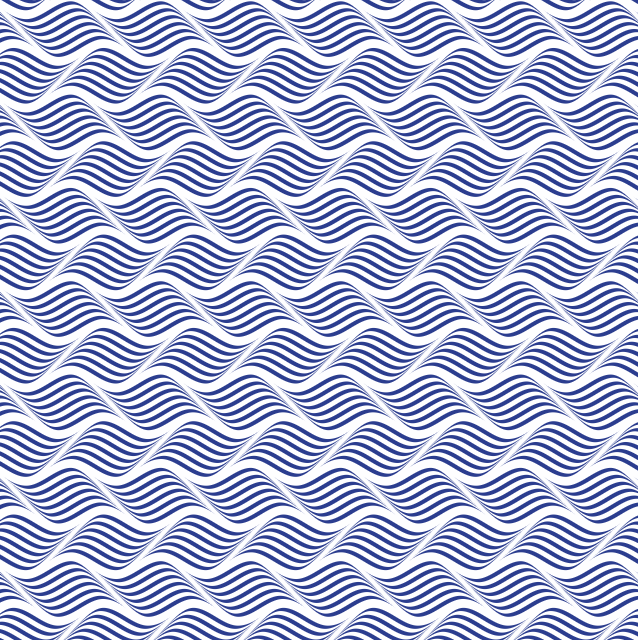
This pattern is drawn by a Shadertoy shader. Its source:

```glsl
// Navy wave bundles: six tapering S-curves per block, with mirrored rows in half-drop.

const vec3 PAPER = vec3(0.995, 0.995, 1.0);
const vec3 INK = vec3(0.17, 0.24, 0.56);

const float PERIOD = 0.1406;               // block spacing, in canvas heights
const vec2 ORIGIN = vec2(0.4525, 0.590);   // centre of one block, in canvas heights
const float ROW_PITCH = 0.5185;            // row spacing, in periods

const int LINES = 6;                       // curves per block
const float DUTY = 0.46;                   // line width over line spacing

// Block shape, in periods about its centre; it has half-turn symmetry.
// Low and high are the left tip and the crest of the bottom and top lines.
const vec2 TIP_LOW = vec2(-0.691, -0.222);
const vec2 TIP_HIGH = vec2(-0.494, -0.025);
const vec2 CREST_LOW = vec2(-0.426, -0.111);
const vec2 CREST_HIGH = vec2(-0.068, 0.309);
const float TIP_SLOPE_LOW = 0.80;
const float TIP_SLOPE_HIGH = 0.95;

// Cubic through a and b with the given end slopes; returns height and slope.
vec2 hermite(float x, vec2 a, vec2 b, float slopeA, float slopeB) {
    float span = b.x - a.x;
    float rise = b.y - a.y;
    float t = (x - a.x) / span;
    float s = 1.0 - t;
    float height = a.y + rise * t * t * (3.0 - 2.0 * t)
                 + span * t * s * (slopeA * s - slopeB * t);
    float slope = 6.0 * rise / span * t * s
                + slopeA * s * (1.0 - 3.0 * t) + slopeB * t * (3.0 * t - 2.0);
    return vec2(height, slope);
}

vec2 leftTip(float v) { return mix(TIP_LOW, TIP_HIGH, v); }
vec2 rightTip(float v) { return -leftTip(1.0 - v); }

// Edge of a line: v sets its crest and trough, tipV the tips both edges share.
vec2 waveEdge(float x, float v, float tipV) {
    vec2 crest = mix(CREST_LOW, CREST_HIGH, v);
    vec2 trough = -mix(CREST_HIGH, CREST_LOW, v);
    if (x < crest.x)
        return hermite(x, leftTip(tipV), crest, mix(TIP_SLOPE_LOW, TIP_SLOPE_HIGH, tipV), 0.0);
    if (x < trough.x)
        return hermite(x, crest, trough, 0.0, 0.0);
    return hermite(x, trough, rightTip(tipV), 0.0, mix(TIP_SLOPE_HIGH, TIP_SLOPE_LOW, tipV));
}

// Smooth coverage of the half-plane below a curve.
float below(vec2 curve, float y, float pixel) {
    float blur = pixel * sqrt(1.0 + curve.y * curve.y);
    return clamp((curve.x - y) / blur + 0.5, 0.0, 1.0);
}

// Ink coverage of one block of lines.
float waveBlock(vec2 p, float pixel) {
    float pitch = 1.0 / (float(LINES - 1) + DUTY);
    float ink = 0.0;
    for (int k = 0; k < LINES; k++) {
        float v = float(k) * pitch;
        float tipV = float(k) / float(LINES - 1);
        if (p.x <= leftTip(tipV).x || p.x >= rightTip(tipV).x) continue;
        float lower = below(waveEdge(p.x, v, tipV), p.y, pixel);
        float upper = below(waveEdge(p.x, v + DUTY * pitch, tipV), p.y, pixel);
        ink += max(upper - lower, 0.0);
    }
    return ink;
}

void mainImage(out vec4 fragColor, in vec2 fragCoord) {
    vec2 p = (fragCoord / iResolution.y - ORIGIN) / PERIOD;
    float pixel = 1.0 / (iResolution.y * PERIOD);

    // Blocks overlap their cells, so visit the two nearest rows and columns.
    float firstRow = floor(p.y / ROW_PITCH);
    float ink = 0.0;
    for (int j = 0; j < 2; j++) {
        float row = firstRow + float(j);
        float odd = mod(row, 2.0);
        float x = fract(p.x - 0.5 * odd);
        float y = p.y - row * ROW_PITCH;
        float mirror = 1.0 - 2.0 * odd;
        for (int i = 0; i < 2; i++)
            ink += waveBlock(vec2(mirror * (x - float(i)), y), pixel);
    }

    fragColor = vec4(mix(PAPER, INK, clamp(ink, 0.0, 1.0)), 1.0);
}
```
